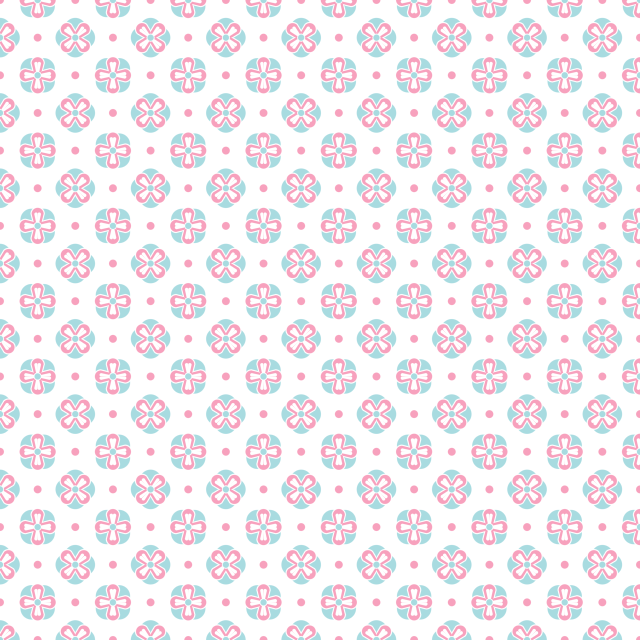
Give the GLSL for this pattern, as a three.js fragment shader.

```glsl
// Draws four-petal pink and teal blossoms alternating with pink dots on white.
varying vec2 vUv;

// Lengths are in grid steps; one full repeat spans two steps.
const float STEPS = 17.0;

const vec3 WHITE = vec3(1.0);
const vec3 TEAL = vec3(0.66, 0.86, 0.88);
const vec3 PINK = vec3(0.97, 0.63, 0.74);

const float DOT_RADIUS = 0.104;
const float SEPAL_OFFSET = 0.235;
const float SEPAL_RADIUS = 0.29;
const float PETAL_REACH = 0.32;
const float PETAL_ROOT = 0.08;
const float PETAL_TIP = 0.16;
const float GAP = 0.03;
const vec2 LOBE_CENTER = vec2(0.042, 0.31);
const float LOBE_ROOT = 0.022;
const float LOBE_TIP = 0.046;
const float RING_RADIUS = 0.107;
const float HEART_RADIUS = 0.083;
const float SQRT_HALF = 0.70710678;

// Distance to a tapered stroke from the origin to tip.
float taper(vec2 p, vec2 tip, float rootRadius, float tipRadius) {
  float h = clamp(dot(p, tip) / dot(tip, tip), 0.0, 1.0);
  return length(p - h * tip) - mix(rootRadius, tipRadius, h);
}

float cover(float dist, float pixel) {
  return 1.0 - smoothstep(-0.7 * pixel, 0.7 * pixel, dist);
}

vec3 blossom(vec2 p, float pixel) {
  // Fold all petals onto one upright half petal.
  p = abs(p);
  if (p.x > p.y) p = p.yx;

  float sepal = length(p - SEPAL_OFFSET * SQRT_HALF) - SEPAL_RADIUS;
  float petal = taper(p, vec2(0.0, PETAL_REACH), PETAL_ROOT, PETAL_TIP);
  float inset = taper(p, LOBE_CENTER, LOBE_ROOT, LOBE_TIP);
  float radius = length(p);
  inset = min(inset, radius - RING_RADIUS);

  // Paint from the back to the front.
  vec3 color = mix(WHITE, TEAL, cover(sepal, pixel));
  color = mix(color, WHITE, cover(petal - GAP, pixel));
  color = mix(color, PINK, cover(petal, pixel));
  color = mix(color, WHITE, cover(inset, pixel));
  return mix(color, TEAL, cover(radius - HEART_RADIUS, pixel));
}

void main() {
  vec2 grid = vUv * STEPS;
  float pixel = max(fwidth(grid.x), fwidth(grid.y));

  // Blossoms sit where column and row parity agree, dots elsewhere.
  // Measure from the nearest blossom, since its tips can leave its cell.
  vec2 diagonal = vec2(grid.x + grid.y, grid.x - grid.y) * 0.5;
  vec2 node = floor(diagonal + 0.5);
  vec2 center = vec2(node.x + node.y, node.x - node.y);
  vec2 p = grid - center;

  // Blossoms on even rows are turned by an eighth.
  if (mod(center.y, 2.0) < 0.5) {
    p = vec2(p.x - p.y, p.x + p.y) * SQRT_HALF;
  }
  vec3 color = blossom(p, pixel);

  // Dots at the corners of each diamond between blossoms.
  vec2 shifted = vec2(grid.x + grid.y - 1.0, grid.x - grid.y - 1.0) * 0.5;
  vec2 offset = shifted - floor(shifted + 0.5);
  float dotDistance = length(offset) / SQRT_HALF - DOT_RADIUS;
  color = mix(color, PINK, cover(dotDistance, pixel));

  gl_FragColor = vec4(color, 1.0);
}
```
